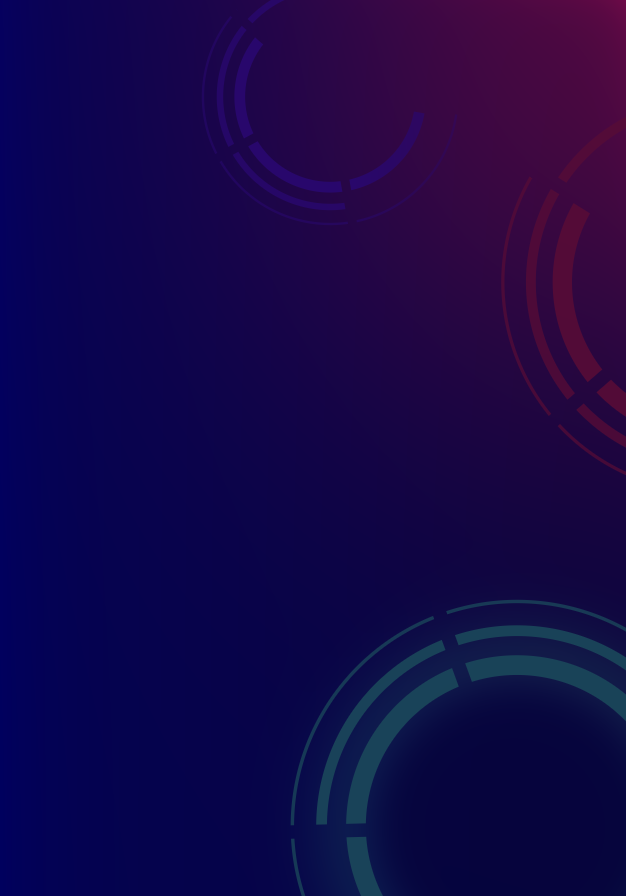
This background is drawn by a WebGL 1 fragment shader. Its source:

```glsl
precision highp float;
// Dark navy backdrop with a crimson glow from the upper right corner and
// three sets of broken concentric rings in violet, red and glowing teal.
// Rings are distance bands, cut by angular spans and straight radial slots.
uniform vec2 u_resolution;

// Antialiased coverage of a signed distance, in units of canvas height.
float cover(float d) {
  return clamp(0.5 - d * u_resolution.y, 0.0, 1.0);
}

// Part of a circle running counterclockwise from start over span degrees.
float arc(vec2 p, float radius, float halfWidth, float start, float span) {
  float angle = mod(degrees(atan(p.y, p.x)) - start, 360.0);
  float pixelAngle = degrees(1.0 / (u_resolution.y * radius));
  float ends = clamp((span - angle) / pixelAngle + 0.5, 0.0, 1.0)
             * clamp(angle / pixelAngle + 0.5, 0.0, 1.0);
  if (span >= 360.0) ends = 1.0;
  return cover(abs(length(p) - radius) - halfWidth) * ends;
}

// One where the ring is kept, zero inside a radial slot.
float slot(vec2 p, float angle, float halfWidth) {
  vec2 dir = vec2(cos(radians(angle)), sin(radians(angle)));
  float across = abs(dir.x * p.y - dir.y * p.x);
  return 1.0 - cover(across - halfWidth) * step(0.0, dot(p, dir));
}

vec3 backdrop(vec2 p, float aspect) {
  vec3 color = mix(vec3(0.02, 0.012, 0.295), vec3(0.022, 0.015, 0.245),
                   smoothstep(0.1, 0.7, p.x));
  color += vec3(-0.02, -0.012, 0.075) * exp(-p.x * 13.0);

  // Broad crimson light and its hotter rim in the corner.
  vec2 corner = vec2(aspect - p.x, 1.0 - p.y);
  float reach = length(corner * vec2(1.0, 0.9));
  color += vec3(0.27, 0.018, 0.005) * exp(-reach * reach * 5.4);
  float rim = exp(-corner.x * 35.0) + exp(-corner.y * 35.0);
  color += vec3(0.07, 0.004, 0.015) * rim * exp(-reach * 5.0);
  return color;
}

void main() {
  vec2 p = gl_FragCoord.xy / u_resolution.y;
  vec3 color = backdrop(p, u_resolution.x / u_resolution.y);

  // Violet rings, fading out towards their right end.
  vec2 v = p - vec2(0.3685, 0.892);
  float violet = arc(v, 0.1009, 0.006, 137.0, 213.0)
               + arc(v, 0.123, 0.0036, 80.0, 199.0) * 0.85
               + arc(v, 0.142, 0.0013, 137.0, 215.0) * 0.6;
  violet *= slot(v, 139.0, 0.005) * slot(v, 208.5, 0.005)
          * slot(v, 280.0, 0.005);
  violet *= 1.0 - 0.35 * smoothstep(0.0, 0.14, v.x);
  color = mix(color, vec3(0.16, 0.03, 0.44), violet * 0.9);

  // Red rings, running off the right edge.
  vec2 r = p - vec2(0.7956, 0.685);
  float red = arc(r, 0.168, 0.0108, 150.0, 150.0)
            + arc(r, 0.2031, 0.0055, 90.0, 180.0) * 0.85
            + arc(r, 0.2344, 0.0018, 150.0, 130.0) * 0.8;
  red *= slot(r, 148.0, 0.0075) * slot(r, 221.0, 0.0075);
  color = mix(color, vec3(0.34, 0.045, 0.21), red * 0.9);

  // Teal rings with a soft halo and a dark core.
  vec2 t = p - vec2(0.577, 0.078);
  float dist = length(t);
  color = mix(color, vec3(0.02, 0.018, 0.235),
              0.7 * (1.0 - smoothstep(0.12, 0.18, dist)));
  float inner = (dist - 0.18) / 0.036;
  float outer = (dist - 0.215) / 0.045;
  float halo = 0.75 * exp(-inner * inner) + 0.45 * exp(-outer * outer);
  color += vec3(0.022, 0.085, 0.035) * halo;
  float teal = arc(t, 0.1797, 0.011, 0.0, 360.0)
             + arc(t, 0.2181, 0.006, 0.0, 181.0)
             + arc(t, 0.2507, 0.0019, 0.0, 360.0) * 0.85;
  teal *= slot(t, 110.0, 0.0078) * slot(t, 181.5, 0.0075);
  color = mix(color, vec3(0.1, 0.27, 0.35), teal * 0.95);

  gl_FragColor = vec4(color, 1.0);
}
```
